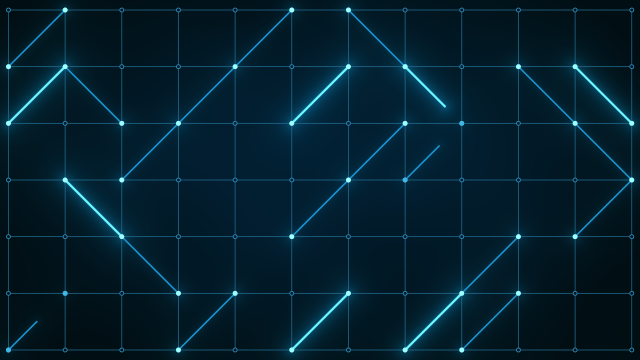
A Shadertoy shader for this background:

```glsl
#define COLS 11
#define ROWS 6
#define PITCH 0.1574
#define ORIGIN vec2(0.0235, 0.0278)
#define LIT_CELLS 24
#define DOT_RADIUS 0.043
#define GRID_COLOR vec3(0.13, 0.43, 0.58)
#define WIRE_COLOR vec3(0.11, 0.60, 0.85)
#define BEAM_COLOR vec3(0.42, 0.96, 1.00)
#define DOT_COLOR vec3(0.62, 1.00, 1.00)
#define GLOW_COLOR vec3(0.03, 0.55, 0.75)

vec2 hashGradient(vec2 p) {
    float a = fract(sin(dot(p, vec2(127.1, 311.7))) * 4375.85) * 6.2832;
    return vec2(cos(a), sin(a));
}

float gradientNoise(vec2 p) {
    vec2 i = floor(p), f = p - i;
    vec2 u = f * f * f * (f * (f * 6.0 - 15.0) + 10.0);
    vec2 e = vec2(1.0, 0.0);
    float low = mix(dot(hashGradient(i), f),
                    dot(hashGradient(i + e), f - e), u.x);
    float high = mix(dot(hashGradient(i + e.yx), f - e.yx),
                     dot(hashGradient(i + 1.0), f - 1.0), u.x);
    return mix(low, high, u.y);
}

float segmentDistance(vec2 p, vec2 a, vec2 b) {
    vec2 ab = b - a;
    return length(p - a - ab * clamp(dot(p - a, ab) / dot(ab, ab), 0.0, 1.0));
}

// Pixel coverage of a filled shape and of a thin stroke
float fill(float d, float px) {
    return clamp(0.5 - d / px, 0.0, 1.0);
}

float stroke(float d, float halfWidth, float px) {
    return fill(d - halfWidth, px) - fill(d + halfWidth, px);
}

// Shuffles the 66 cells: the fifth power permutes 1..66 modulo 67
int cellRank(int x, int y) {
    int id = 1 + x + COLS * y;
    int square = id * id % 67;
    return square * square % 67 * id % 67;
}

vec3 backdrop(vec2 uv, vec2 p) {
    float fade = smoothstep(0.05, 0.72, length((uv - vec2(0.5, 0.53)) * vec2(1.1, 1.0)));
    vec3 color = mix(vec3(0.006, 0.112, 0.182), vec3(0.004, 0.056, 0.074), fade);
    return color * (1.0 + 0.22 * gradientNoise(p * 0.4 + 3.0));
}

void mainImage(out vec4 fragColor, in vec2 fragCoord) {
    vec2 p = (fragCoord / iResolution.y - ORIGIN) / PITCH;
    float px = 1.0 / (iResolution.y * PITCH);
    vec2 extent = vec2(COLS, ROWS);
    vec3 color = backdrop(fragCoord / iResolution.xy, p);

    // Lit diagonals: short stubs, bright beams and plain wires
    float wire = 0.0, beam = 0.0, litDot = 0.0, dimDot = 0.0;
    float halo = 0.0, haze = 0.0;
    for (int y = 0; y < ROWS; y++)
    for (int x = 0; x < COLS; x++) {
        int rank = cellRank(x, y);
        if (rank > LIT_CELLS) continue;
        bool stub = rank <= 3;
        bool bright = rank >= 3 && rank <= 9;
        bool falling = rank % 3 == 0;
        vec2 a = vec2(x, falling ? y + 1 : y);
        vec2 b = vec2(x + 1, falling ? y : y + 1);
        float reach = stub ? 0.4 + 0.1 * float(rank) : 1.0;

        float lineDist = segmentDistance(p, a, mix(a, b, reach));
        float dotDist = min(length(p - a), length(p - b));
        float dots = fill(dotDist - DOT_RADIUS, px);
        if (stub) dimDot = max(dimDot, dots);
        else litDot = max(litDot, dots);
        if (bright) beam = max(beam, stroke(lineDist, 0.020, px));
        else wire = max(wire, stroke(lineDist, 0.013, px));

        float lineHalo = (bright ? 0.34 : 0.10) * exp(-lineDist / (bright ? 0.12 : 0.07));
        float dotHalo = (stub ? 0.10 : 0.26) * exp(-dotDist / 0.10);
        halo = max(halo, max(lineHalo, dotHalo));
        haze += (bright ? 0.085 : 0.03) * exp(-lineDist / 0.42);
    }
    color += GLOW_COLOR * (halo + haze);

    // Grid lines, ending at the outer nodes
    vec2 node = clamp(round(p), vec2(0.0), extent);
    vec2 offset = p - node;
    vec2 outside = p - clamp(p, vec2(0.0), extent);
    float column = stroke(length(vec2(offset.x, outside.y)), 0.0065, px);
    float row = stroke(length(vec2(offset.y, outside.x)), 0.0065, px);
    float nodeDist = length(offset);
    float hollow = fill(nodeDist - 0.034, px);
    color = mix(color, GRID_COLOR, max(column, row) * (1.0 - hollow));

    // Rings, then the lit network above them
    color = mix(color, GRID_COLOR * 1.25, stroke(nodeDist - 0.034, 0.008, px));
    color = mix(color, WIRE_COLOR, wire);
    color = mix(color, BEAM_COLOR, beam);
    color = mix(color, vec3(0.25, 0.72, 0.90), dimDot);
    color = mix(color, DOT_COLOR, litDot);
    fragColor = vec4(color, 1.0);
}
```
